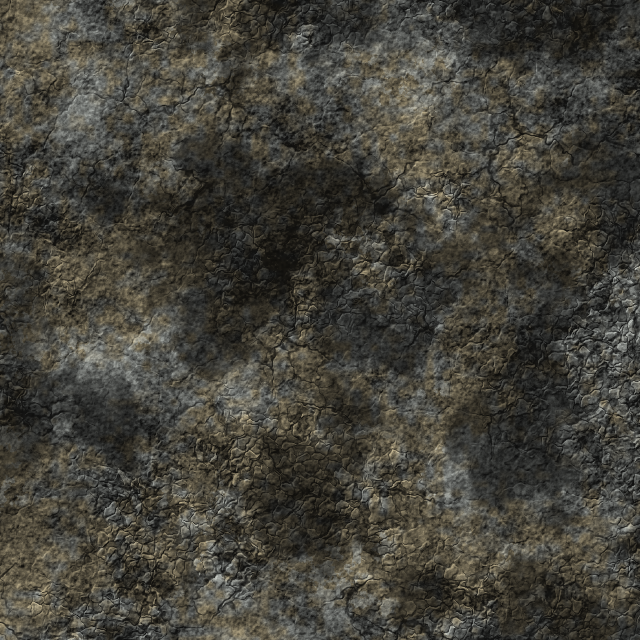
A WebGL 2 fragment shader for this texture:

```glsl
#version 300 es
precision highp float;
// Weathered rocky ground: cracked slabs, loose stones and pebbles from warped
// cellular noise, lit from the upper left by a relief difference, then stained
// with dark soil, pale lichen and ochre and covered in sharp grit.
uniform vec2 u_resolution;
out vec4 fragColor;

float hash(vec2 p) {
  vec3 q = fract(p.xyx * 0.1031);
  q += dot(q, q.yzx + 33.33);
  return fract((q.x + q.y) * q.z);
}

float noise(vec2 p) {
  vec2 i = floor(p), f = fract(p);
  f = f * f * (3.0 - 2.0 * f);
  return mix(mix(hash(i), hash(i + vec2(1, 0)), f.x),
             mix(hash(i + vec2(0, 1)), hash(i + vec2(1, 1)), f.x), f.y);
}

float fbm(vec2 p) {
  float sum = 0.0, weight = 0.5;
  for (int i = 0; i < 5; i++) {
    sum += weight * noise(p);
    p = mat2(1.6, 1.2, -1.2, 1.6) * p + 17.3;
    weight *= 0.55;
  }
  return sum / 1.055;
}

// Cellular noise: x = gap to the next cell, y = random value of the cell
vec2 cells(vec2 p) {
  vec2 base = floor(p);
  float nearest = 9.0, second = 9.0, id = 0.0;
  for (int y = -1; y <= 1; y++)
    for (int x = -1; x <= 1; x++) {
      vec2 c = base + vec2(x, y);
      float d = distance(p, c + vec2(hash(c), hash(c + 57.0)));
      if (d < nearest) {
        second = nearest;
        nearest = d;
        id = hash(c + 113.0);
      } else {
        second = min(second, d);
      }
    }
  return vec2(second - nearest, id);
}

// x = height, y = darkness of gaps, z = brightness shift of the stones
vec3 surface(vec2 p) {
  float rubble = smoothstep(0.48, 0.66, fbm(p * 5.0 + 31.0));
  vec2 q = p + 0.02 * (vec2(noise(p * 22.0), noise(p * 22.0 + 40.0)) - 0.5)
             + 0.011 * (vec2(noise(p * 90.0), noise(p * 90.0 + 70.0)) - 0.5)
             + 0.005 * (vec2(noise(p * 210.0), noise(p * 210.0 + 90.0)) - 0.5);
  vec2 slab = cells(q * 9.0 + 3.0);
  vec2 stone = cells(q * 22.0 + 11.0);
  vec2 pebble = cells(q * 60.0 + 23.0);

  float slabTop = smoothstep(0.0, 0.06, slab.x);
  float stoneTop = smoothstep(0.02, 0.18, stone.x) * smoothstep(0.45, 0.6, stone.y);
  float pebbleTop = smoothstep(0.04, 0.35, pebble.x) * pebble.y;

  float height = 0.002 * slabTop + 0.005 * stoneTop * mix(0.4, 1.0, rubble)
               + 0.007 * pebbleTop * mix(0.12, 1.0, rubble)
               + 0.015 * fbm(p * 46.0) + 0.0022 * noise(p * 230.0);
  float crackle = smoothstep(0.5, 0.75, noise(p * 14.0 + 5.0));
  float gap = max((1.0 - slabTop) * crackle,
                  rubble * 0.6 * (1.0 - smoothstep(0.0, 0.2, pebble.x)));
  gap = max(gap, 0.7 * crackle * (1.0 - smoothstep(0.0, 0.1, stone.x)));
  float shade = 0.05 * (slab.y - 0.5) + 0.12 * (stone.y - 0.6) * stoneTop
              + 0.16 * (pebble.y - 0.5) * mix(0.3, 1.0, rubble);
  return vec3(height, gap, shade);
}

void main() {
  vec2 p = gl_FragCoord.xy / u_resolution.y;

  // Relief lighting
  vec3 ground = surface(p);
  float slope = (ground.x - surface(p + vec2(-0.0009, 0.0016)).x) / 0.0018;
  float light = clamp(slope, -1.3, 1.6);

  // Stains from broad to fine
  float stain = fbm(p * 4.5 + 2.0);
  float blotch = fbm(p * 17.0 + 50.0);
  float soil = smoothstep(0.5, 0.66, fbm(p * 6.0 + 80.0) + 0.5 * (blotch - 0.5));
  float lichen = smoothstep(0.5, 0.66, fbm(p * 9.0 + 120.0))
               * smoothstep(0.48, 0.6, fbm(p * 70.0 + 9.0));
  float grain = 0.65 * noise(p * 290.0) + 0.35 * noise(p * 140.0 + 33.0);
  float grit = cells(p * 150.0 + 61.0).y;

  // Tone
  float tone = 0.31 + 0.3 * (stain - 0.5) + 0.38 * (blotch - 0.5) + ground.z;
  tone += 0.28 * (grain - 0.5) + 0.09 * (grit - 0.5) + 0.11 * light + 0.12 * lichen;
  tone *= (1.0 - 0.5 * soil) * (1.0 - 0.6 * ground.y);
  tone = max(tone, 0.05 + 0.05 * grain);

  // Muted ochre earth against neutral grey stone
  float warmth = smoothstep(0.3, 0.7, fbm(p * 8.0 + 200.0) + 0.5 * (noise(p * 70.0) - 0.5));
  warmth *= 1.0 - 0.7 * lichen;
  vec3 color = tone * mix(vec3(0.985, 1.01, 0.98), vec3(1.08, 1.0, 0.8), warmth);
  fragColor = vec4(clamp(color, 0.0, 1.0), 1.0);
}
```
